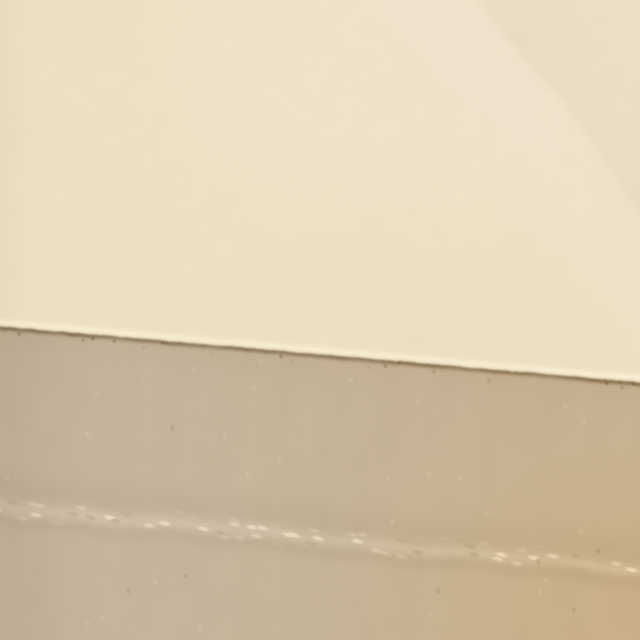
A Shadertoy shader for this texture:

```glsl
// Cream paper sheet with a torn lower edge above a creased beige surface

vec2 hash2(vec2 p) {
    vec3 q = fract(p.xyx * vec3(0.1031, 0.103, 0.0973));
    q += dot(q, q.yzx + 33.33);
    return fract((q.xx + q.yz) * q.zy);
}

// Distance to the nearest scattered point, with a random value for that point
vec2 cellular(vec2 p) {
    vec2 cell = floor(p), nearest = vec2(9.0, 0.0);
    for (int j = -1; j <= 1; j++)
    for (int i = -1; i <= 1; i++) {
        vec2 id = cell + vec2(i, j);
        vec2 jitter = hash2(id + 70.0);
        float d = length(id + jitter - p);
        if (d < nearest.x) nearest = vec2(d, hash2(id + 141.0).x);
    }
    return nearest;
}

float layeredSines(vec2 p) {
    float sum = 0.0, amp = 0.5;
    for (int i = 0; i < 4; i++) {
        sum += amp * sin(p.x + 1.3 * sin(p.y)) * cos(p.y + 0.9 * sin(p.x * 0.7));
        p = mat2(1.5, 1.1, -1.1, 1.5) * p + 2.7;
        amp *= 0.55;
    }
    return sum;
}

float band(float d, float width) {
    return exp(-d * d / (width * width));
}

vec3 sheetColour(vec2 uv, float edge) {
    vec3 col = mix(vec3(0.925, 0.878, 0.765), vec3(0.932, 0.885, 0.79),
                   smoothstep(0.0, 0.6, uv.x) * smoothstep(0.5, 0.9, uv.y));
    col -= vec3(0.012, 0.015, 0.02) * (1.0 - smoothstep(0.0, 0.06, uv.x));
    // Soft diagonal fold in the upper right
    float fold = (uv.x - 0.775 - 0.69 * (1.0 - uv.y)) * 0.82;
    fold += 0.02 * smoothstep(0.8, 1.0, uv.y);
    col += vec3(0.004, 0.004, 0.014) * band(fold + 0.07, 0.08);
    float shade = smoothstep(-0.018, 0.012, fold);
    col -= shade * vec3(0.018, 0.021, 0.022) * (0.55 + 0.6 * exp(-max(fold, 0.0) * 14.0));
    // Bright lip along the torn edge
    col += vec3(0.045, 0.045, 0.05) * band(edge - 0.008, 0.006);
    return col;
}

vec3 surfaceColour(vec2 uv, float edge, float crease) {
    vec3 col = mix(vec3(0.775, 0.709, 0.61), vec3(0.78, 0.7, 0.575),
                   smoothstep(0.25, 1.0, uv.x));
    float warm = smoothstep(0.35, 1.05, uv.x) * (1.0 - smoothstep(0.05, 0.4, uv.y));
    col += warm * vec3(0.008, -0.012, -0.045);
    col -= 0.03 * band(uv.x, 0.1);
    col -= vec3(0.02, 0.025, 0.025) * exp(min(edge, 0.0) * 30.0);
    // Crease: dim slope above, pale ridge, faint shadow beneath
    col -= 0.018 * band(crease - 0.028, 0.024);
    col += vec3(0.048, 0.052, 0.055) * band(crease, mix(0.014, 0.008, uv.x))
         * (0.8 + 0.35 * layeredSines(vec2(uv.x * 23.0, 2.0)));
    col -= 0.024 * band(crease + 0.02, 0.012);
    // Pale and dark flecks gathered on the ridge
    vec2 fleck = cellular(vec2(uv.x * 34.0 + crease * 18.0, crease * 75.0));
    float spot = 1.0 - smoothstep(0.1, 0.42, fleck.x);
    col += spot * band(crease, 0.014)
         * (0.11 * step(0.62, fleck.y) - 0.055 * step(fleck.y, 0.16));
    // Sparse marks elsewhere
    vec2 mark = cellular(uv * vec2(26.0, 22.0) + 9.0);
    col += (1.0 - smoothstep(0.04, 0.14, mark.x))
         * (0.025 * step(0.93, mark.y) - 0.05 * step(mark.y, 0.03));
    // Vertical streaks
    col += 0.005 * layeredSines(uv * vec2(75.0, 9.0));
    return col;
}

void mainImage(out vec4 fragColor, in vec2 fragCoord) {
    vec2 uv = fragCoord / iResolution.xy;
    float rough = layeredSines(vec2(uv.x * 95.0, 1.0));
    float edge = uv.y - 0.4885 + 0.0875 * uv.x + 0.0011 * rough;
    float crease = uv.y - 0.209 + 0.1 * uv.x
                 + 0.002 * sin(uv.x * 13.0) + 0.0015 * sin(uv.x * 41.0);

    vec3 col = mix(surfaceColour(uv, edge, crease), sheetColour(uv, edge),
                   smoothstep(-0.001, 0.004, edge));

    // Thin, uneven contact shadow with short fibres hanging below
    float weight = 0.85 + 0.3 * layeredSines(vec2(uv.x * 47.0, 4.0));
    col -= vec3(0.2, 0.21, 0.22) * weight * band(edge + 0.001, 0.0042);
    vec2 fibre = cellular(vec2(uv.x * 60.0, edge * 55.0));
    col -= 0.12 * step(0.65, fibre.y) * (1.0 - smoothstep(0.05, 0.3, fibre.x))
         * band(edge + 0.006, 0.006);

    // Fine mottling
    col += 0.004 * layeredSines(uv * 60.0) + 0.003 * layeredSines(uv * 17.0 + 5.0);
    fragColor = vec4(clamp(col, 0.0, 1.0), 1.0);
}
```
